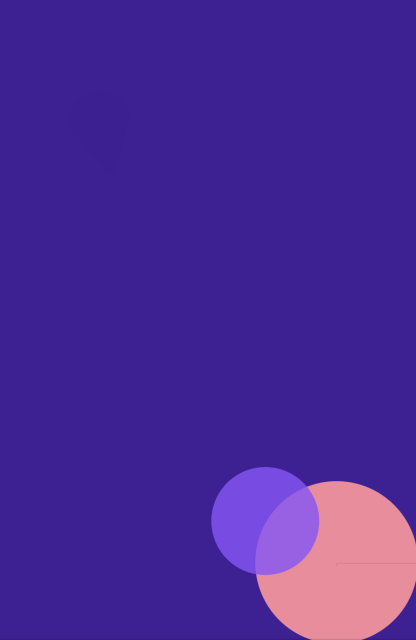
Reproduce this background procedurally as a Shadertoy shader.

```glsl
// Flat indigo backdrop with a coral disc and a translucent violet disc low on
// the right. Shapes are signed distances, blended in order with smooth edges.
// Lengths are fractions of the canvas height.

const vec3 INDIGO = vec3(0.240, 0.126, 0.570);
const vec3 SHADOW = vec3(0.225, 0.115, 0.545);
const vec3 CORAL  = vec3(0.910, 0.553, 0.610);
const vec3 SEAM   = vec3(0.820, 0.470, 0.590);
const vec3 VIOLET = vec3(0.524, 0.340, 0.963);

float disc(vec2 p, vec2 center, float radius) {
    return length(p - center) - radius;
}

// Capsule whose radius changes from ra at a to rb at b
float taperedCapsule(vec2 p, vec2 a, vec2 b, float ra, float rb) {
    vec2 axis = b - a;
    float t = clamp(dot(p - a, axis) / dot(axis, axis), 0.0, 1.0);
    return length(p - a - axis * t) - mix(ra, rb, t);
}

// Coverage of a shape with an edge of the given softness
float cover(float dist, float softness) {
    return 1.0 - smoothstep(-softness, softness, dist);
}

void mainImage(out vec4 fragColor, in vec2 fragCoord) {
    vec2 p = fragCoord / iResolution.y;
    float edge = 0.75 / iResolution.y;
    vec3 color = INDIGO;

    // Barely visible drop-shaped shade
    float drop = taperedCapsule(p, vec2(0.156, 0.810), vec2(0.173, 0.735), 0.049, 0.009);
    color = mix(color, SHADOW, 0.25 * cover(drop, 0.004));

    // Coral disc with a hairline from its center to the right
    vec2 coralCenter = vec2(0.5260, 0.1211);
    color = mix(color, CORAL, cover(disc(p, coralCenter, 0.1271), edge));
    vec2 seamStart = coralCenter - vec2(0.0, 0.0013);
    float seam = taperedCapsule(p, seamStart, seamStart + vec2(0.2, 0.0), 0.0008, 0.0008);
    float tick = taperedCapsule(p, seamStart, seamStart - vec2(0.0, 0.003), 0.0008, 0.0008);
    color = mix(color, SEAM, 0.7 * cover(min(seam, tick), edge));

    // Translucent violet disc
    float violet = disc(p, vec2(0.4145, 0.1859), 0.0843);
    color = mix(color, VIOLET, 0.81 * cover(violet, edge));

    // Slight darkening along the bottom edge
    color *= 1.0 - 0.12 * cover(p.y - 0.002, 0.002);

    fragColor = vec4(color, 1.0);
}
```
